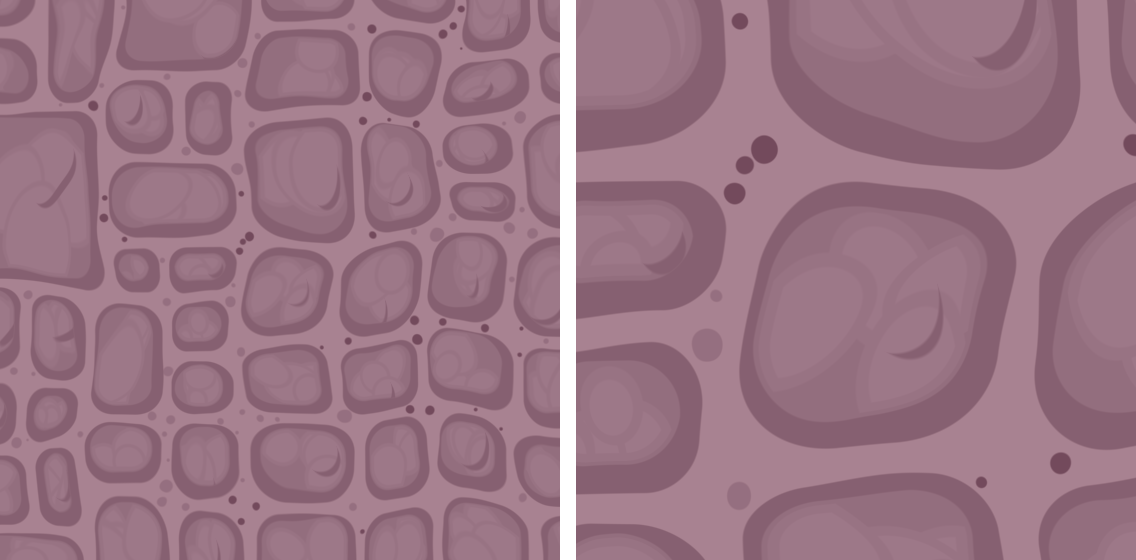
Left: the whole. Right: its middle third, enlarged.
Reproduce this texture procedurally as a Shadertoy shader.

```glsl
struct Stone {
    vec2 pos;    // position relative to the stone centre
    vec2 extent; // half size
    float edge;  // signed distance to the outline
    float room;  // free mortar around the point
    float round;
    float seed;
};

float hash(float n) { return fract(sin(n * 127.1 + 4.7) * 43758.5); }

float hash2(vec2 p) { return fract(sin(dot(p, vec2(127.1, 311.7))) * 43758.5); }

float noise(vec2 p) {
    vec2 i = floor(p), f = fract(p);
    f = f * f * (3.0 - 2.0 * f);
    return mix(mix(hash2(i), hash2(i + vec2(1, 0)), f.x),
               mix(hash2(i + vec2(0, 1)), hash2(i + vec2(1, 1)), f.x), f.y);
}

float roundBox(vec2 p, vec2 extent, float r) {
    vec2 q = abs(p) - extent + r;
    return length(max(q, 0.0)) + min(max(q.x, q.y), 0.0) - r;
}

// Split the wall at random until the block around p is stone sized
Stone findStone(vec2 p) {
    p += 0.05 * (vec2(noise(p * 5.0), noise(p * 5.0 + 31.0)) - 0.5);
    vec2 lo = vec2(-0.09, -0.07), hi = vec2(1.08, 1.1);
    float seed = 3.0;
    for (int i = 0; i < 9; i++) {
        vec2 size = hi - lo;
        float limit = mix(0.19, 0.29, hash(seed + 0.31));
        bool keepLarge = size.x * size.y < 0.1 && hash(seed + 0.73) < 0.12;
        if (max(size.x, size.y) < limit || keepLarge) break;
        int axis = size.x > size.y * mix(0.85, 1.2, hash(seed + 0.57)) ? 0 : 1;
        float cut = mix(lo[axis], hi[axis], mix(0.38, 0.62, hash(seed)));
        if (p[axis] < cut) {
            hi[axis] = cut;
            seed = seed * 2.0 + 1.0;
        } else {
            lo[axis] = cut;
            seed = seed * 2.0 + 2.0;
        }
    }
    Stone s;
    float gap = 0.0095;
    s.seed = seed;
    s.pos = p - 0.5 * (lo + hi);
    s.extent = 0.5 * (hi - lo) - gap;
    s.round = min(mix(0.035, 0.06, hash(seed + 0.19)), 0.8 * min(s.extent.x, s.extent.y));
    s.edge = roundBox(s.pos, s.extent, s.round) + 0.009 * (noise(p * 15.0 + seed) - 0.5);
    vec2 border = s.extent + gap - abs(s.pos);
    s.room = min(s.edge, min(border.x, border.y) + gap);
    return s;
}

// Tilted, wobbly oval bump on the face of a stone
float lobe(Stone s, vec2 p, float id) {
    float k = s.seed * 1.37 + id * 5.21;
    vec2 v = p - (vec2(hash(k), hash(k + 0.2)) - 0.5) * s.extent * 1.1;
    float a = 1.4 * (hash(k + 0.4) - 0.5);
    v = mat2(cos(a), sin(a), -sin(a), cos(a)) * v;
    vec2 radii = s.extent * mix(vec2(0.22, 0.35), vec2(0.55, 0.7), hash(k + 0.6));
    float d = (length(v / radii) - 1.0) * min(radii.x, radii.y);
    return d + 0.016 * (noise(p * 17.0 + k) - 0.5);
}

float cover(float d) {
    float aa = 1.1 / iResolution.y;
    return smoothstep(aa, -aa, d);
}

void mainImage(out vec4 fragColor, in vec2 fragCoord) {
    vec2 p = fragCoord / iResolution.y;
    vec3 mortar = vec3(0.66, 0.51, 0.567);
    vec3 rim = vec3(0.527, 0.378, 0.443);
    vec3 face = vec3(0.577, 0.431, 0.494);
    vec3 halo = vec3(0.597, 0.451, 0.514);
    vec3 light = vec3(0.617, 0.470, 0.534);
    vec3 color = mortar;

    // Pebbles, sized to fit the open mortar
    float cells = 25.0;
    for (int j = -1; j <= 1; j++)
    for (int i = -1; i <= 1; i++) {
        vec2 cell = floor(p * cells) + vec2(i, j);
        vec2 centre = (cell + 0.15 + 0.7 * vec2(hash2(cell), hash2(cell + 57.3))) / cells;
        float pick = hash2(cell + 91.7);
        bool dark = noise(centre * 5.0 + 12.0) > 0.6;
        float radius = min(findStone(centre).room - 0.003, dark ? 0.009 : 0.015);
        radius *= mix(0.65, 1.0, pick);
        if (radius < 0.0025 || pick < 0.15) continue;
        float d = length(p - centre) - radius + 0.003 * (noise(p * 70.0) - 0.5);
        color = mix(color, dark ? vec3(0.45, 0.29, 0.36) : vec3(0.585, 0.435, 0.5), cover(d));
    }

    // Stone with a dark rim, heavier at the lower right
    Stone s = findStone(p);
    color = mix(color, rim, cover(s.edge));
    float wobble = 0.016 * (noise(p * 14.0 + s.seed * 3.1) - 0.5);
    float top = roundBox(s.pos - vec2(-0.003, 0.005), s.extent - 0.014, s.round * 0.9) + wobble;
    color = mix(color, face, cover(top));

    // Overlapping light bumps
    for (float id = 0.0; id < 4.0; id++) {
        float bump = lobe(s, s.pos, id);
        color = mix(color, halo, cover(max(bump - 0.006, top + 0.003)));
        color = mix(color, light, cover(max(bump, top + 0.009)));
    }

    // Shadowed fold beside the first bump
    float fold = max(lobe(s, s.pos - vec2(0.011, -0.015), 0.0), 0.006 - lobe(s, s.pos, 0.0));
    if (hash(s.seed + 0.87) > 0.45) color = mix(color, rim, cover(max(fold, top)));

    fragColor = vec4(color, 1.0);
}
```
